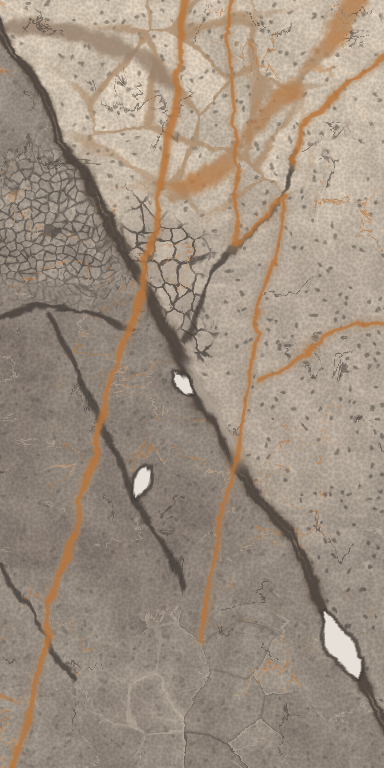
Reproduce this texture procedurally as a Shadertoy shader.

```glsl
// Brecciated marble slab: a diagonal fault parts dark ash stone from pale cream stone.
// Layered sines bend and cloud it, cellular noise makes grains and fragments,
// bent polylines carry ink and rust veins with white pockets.
#define ASH vec3(.51, .465, .43)
#define STONE vec3(.6, .56, .515)
#define SAND vec3(.7, .65, .595)
#define CREAM vec3(.8, .745, .675)
#define TAN vec3(.66, .54, .42)
#define RUST vec3(.72, .45, .22)
#define INK vec3(.27, .24, .22)
#define QUARTZ vec3(.9, .88, .85)
#define BEND .016
#define GRAIN .17

vec2 hash2(vec2 p) {
  return fract(sin(vec2(dot(p, vec2(127.1, 311.7)), dot(p, vec2(269.5, 183.3)))) * 43758.5);
}

// Layered, rotated sines, roughly -1..1
float turb(vec2 p) {
  float sum = 0., amp = .5;
  for (int i = 0; i < 6; i++) {
    p = mat2(.8, -.6, .6, .8) * p * 1.9 + 1.7;
    p += .7 * sin(p.yx * 1.3 + float(i));
    sum += amp * sin(p.x + sin(p.y * 1.1));
    amp *= .55;
  }
  return sum;
}

// Cellular noise: nearest distance, gap to the next cell, cell id
vec3 cells(vec2 p) {
  float near = 9., next = 9., id = 0.;
  for (int k = 0; k < 9; k++) {
    vec2 c = floor(p) + vec2(k % 3 - 1, k / 3 - 1), h = hash2(c);
    float d = length(c + h - p);
    if (d < near) { next = near; near = d; id = fract(h.x * 7. + h.y * 3.); }
    else next = min(next, d);
  }
  return vec3(near, next - near, id);
}

// Distance to a segment that swells by w in its middle
float lens(vec2 p, vec4 s, float w) {
  vec2 ab = s.zw - s.xy;
  float h = clamp(dot(p - s.xy, ab) / dot(ab, ab), 0., 1.);
  return length(p - s.xy - ab * h) - w * 4. * h * (1. - h);
}

// Distance to a polyline of four points
float path(vec2 p, vec4 a, vec4 b) {
  return min(min(lens(p, a, 0.), lens(p, b, 0.)), lens(p, vec4(a.zw, b.xy), 0.));
}

float stroke(float d, float w) { return 1. - smoothstep(.3 * w, w + .002, d); }

float blob(vec2 p, float x, float y, float r) {
  return 1. - smoothstep(.5 * r, r, length(p - vec2(x, y)));
}

void mainImage(out vec4 fragColor, in vec2 fragCoord) {
  vec2 p = 2. * fragCoord / iResolution.y;
  vec2 q = p + BEND * vec2(turb(p * 8.), turb(p.yx * 8. + 5.));
  vec2 zone = mix(p, q, 4.);
  float cloud = turb(p * 4. + 2.), wear = turb(p * 11. + 6.);

  // Two stones on either side of the fault
  float fault = .88 * (q.x - .04 - .53 * (1.95 - q.y) + .035 * smoothstep(.6, .8, q.y));
  float pale = smoothstep(-.005, .005, fault);
  float lift = .75 + .3 * smoothstep(1.1, 1.5, p.y) - .45 * smoothstep(.1, .8, p.y);
  vec3 dark = mix(ASH, STONE, clamp(lift + .5 * cloud, 0., 1.1));
  vec3 light = mix(STONE, SAND, smoothstep(.4, 1., p.y + .2 * cloud));
  light = mix(light, CREAM, smoothstep(1.1, 1.65, p.y + .25 * cloud - .7 * max(p.x - .65, 0.)));
  vec3 col = mix(dark, light, pale);

  // Mottle, grain, pits and gravel
  vec3 pit = cells(q * 42.);
  col *= 1. + .06 * turb(q * 22.) + GRAIN * (cells(p * 105.).x - .45);
  col *= 1. - .3 * step(.72, pit.z) * stroke(pit.x, .34) * (.4 + .6 * pale);
  float gravel = blob(zone, .13, 1.4, .25) * (1. - pale);
  col *= 1. + gravel * (.4 * smoothstep(0., .3, pit.y) - .38 + .15 * pit.z);

  // Large fragments, then crushed pebbles
  vec3 slab = cells(q * 7. + .5), pebble = cells(q * 22.);
  float upper = blob(zone, .52, 1.76, .4) * pale, lower = blob(zone, .52, .17, .33);
  col *= 1. + (upper + lower) * .12 * (slab.z - .5);
  col = mix(col, TAN, upper * stroke(slab.y, .13 + .1 * wear) * .8);
  col = mix(col, mix(INK, CREAM, slab.z), lower * stroke(slab.y, .07) * .45);
  float crush = max(blob(zone, .43, 1.32, .18), blob(zone, .47, 1.15, .08));
  col = mix(col, mix(ASH, CREAM, pebble.z), crush * .45);
  col = mix(col, INK, crush * stroke(pebble.y, .16) * .75);

  // Cemented bands
  float band = path(q, vec4(.93, 2, .82, 1.84), vec4(.65, 1.64, .46, 1.49));
  col = mix(col, mix(TAN, RUST, .3 + .5 * wear), .8 * stroke(band, .03 + .022 * wear));
  band = path(q, vec4(.03, 1.94, .18, 1.92), vec4(.3, 1.88, .44, 1.79));
  col = mix(col, mix(ASH, TAN, .5), .8 * stroke(band, .03 + .015 * wear));

  // Hairline cracks
  vec2 net = p * 2.6 + 12. * (q - p);
  float fine = stroke(cells(net * 2.1 + 4.).y / 5.5, .005);
  col = mix(col, INK, .55 * stroke(cells(net).y / 2.6, .006) * smoothstep(0., .5, wear));
  col = mix(col, RUST, .6 * fine * smoothstep(.1, .6, cloud));
  col = mix(col, CREAM, .4 * fine * smoothstep(.1, .5, -wear));

  // Fault seam with a pale filling
  float seam = abs(fault + .008), filled = smoothstep(.75, .85, p.y) - smoothstep(1., 1.1, p.y);
  col = mix(col, mix(INK, TAN, .35), .55 * stroke(seam, .027 + .012 * wear));
  col = mix(col, INK, .75 * stroke(abs(seam - .006), .009 + .006 * wear));
  col = mix(col, SAND, .8 * filled * stroke(abs(fault - .005), .014));

  // Ink veins
  float ink = path(q, vec4(.14, 1.18, .2, 1.04), vec4(.35, .72, .47, .48));
  ink = min(ink, path(q, vec4(0, 1.17, .1, 1.2), vec4(.26, 1.19, .34, 1.15)));
  ink = min(ink, path(q, vec4(0, .54, .09, .41), vec4(.13, .3, .19, .22)));
  ink = min(ink, path(q, vec4(.47, 1.11, .57, 1.3), vec4(.72, 1.47, .77, 1.61)));
  col = mix(col, INK, .8 * stroke(ink, .009 + .007 * wear));

  // Rust veins
  float rust = path(q, vec4(.48, 2, .42, 1.45), vec4(.26, .9, .03, 0));
  float thin = path(q, vec4(.6, 2, .61, 1.35), vec4(.74, 1.5, .52, .33));
  thin = min(thin, path(q, vec4(1, 1.16, .86, 1.13), vec4(.76, 1.06, .68, 1.01)));
  rust = min(rust, path(q, vec4(.76, 1.58, .8, 1.67), vec4(.88, 1.75, 1, 1.87)));
  col = mix(col, TAN, .4 * stroke(min(rust, thin), .022));
  col = mix(col, RUST, .8 * max(stroke(rust, .01 + .005 * wear), stroke(thin, .006)));

  // Quartz pockets with dark rims
  float pocket = lens(q, vec4(.85, .41, .93, .24), .026);
  pocket = min(pocket, lens(q, vec4(.36, .71, .39, .78), .016));
  pocket = min(pocket, lens(q, vec4(.45, 1.02, .5, .99), .013));
  col = mix(col, INK, .75 - .75 * smoothstep(.006, .014, pocket));
  col = mix(col, QUARTZ, 1. - smoothstep(-.003, .004, pocket));
  fragColor = vec4(col, 1);
}
```
